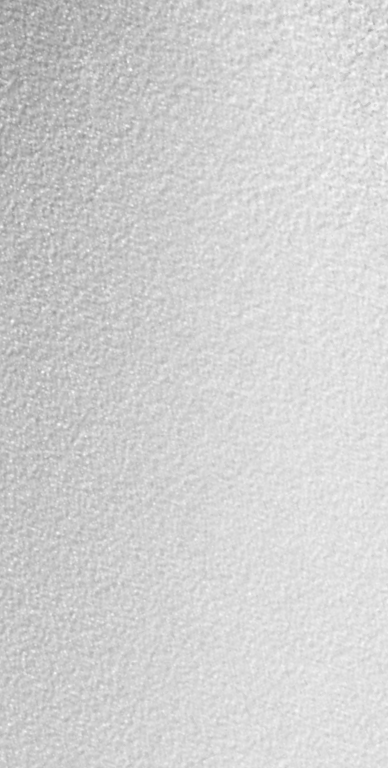
This texture is drawn by a Shadertoy shader. Its source:

```glsl
float hash(vec2 p) {
    vec3 q = fract(p.xyx * 0.1031);
    q += dot(q, q.yzx + 33.33);
    return fract((q.x + q.y) * q.z);
}

float valueNoise(vec2 p) {
    vec2 cell = floor(p);
    vec2 f = fract(p);
    f = f * f * (3.0 - 2.0 * f);
    float low = mix(hash(cell), hash(cell + vec2(1, 0)), f.x);
    float high = mix(hash(cell + vec2(0, 1)), hash(cell + vec2(1, 1)), f.x);
    return mix(low, high, f.y);
}

vec2 rotate(vec2 p, float angle) {
    float c = cos(angle), s = sin(angle);
    return mat2(c, s, -s, c) * p;
}

// Pebbled surface height; turned layers hide the noise lattice
float surfaceHeight(vec2 p, float grains) {
    return 0.55 * valueNoise(rotate(p, 0.6) * grains + 90.0)
         + 0.45 * valueNoise(rotate(p, 1.9) * grains * 1.5 + 170.0);
}

// Slope of the surface towards a light at the upper left
float relief(vec2 p, float grains) {
    vec2 toLight = vec2(-0.4, 0.5) / grains;
    return surfaceHeight(p - toLight, grains) - surfaceHeight(p + toLight, grains);
}

// Scattered bright specks, one candidate per cell
float sparkles(vec2 p, float cells, float chance, float softness) {
    vec2 cell = floor(p * cells);
    vec2 centre = 0.35 + 0.3 * vec2(hash(cell + 5.1), hash(cell + 9.7));
    float radius = mix(0.1, 0.28, hash(cell + 31.4));
    float d = length((fract(p * cells) - centre) * vec2(0.85, 1.1));
    float blur = softness * cells;
    float spot = 1.0 - smoothstep(radius - blur, radius + blur, d);
    return spot * step(1.0 - chance, hash(cell + 71.9));
}

// Faint broken horizontal scratches
float scratches(vec2 p, float aspect, float softness) {
    float sum = 0.0;
    for (int i = 0; i < 8; i++) {
        float id = float(i);
        vec2 centre = vec2(hash(vec2(id, 3.0)) * aspect * 0.5, hash(vec2(id, 8.0)));
        float reach = mix(0.03, 0.12, hash(vec2(id, 14.0)));
        vec2 d = abs(p - centre);
        float line = 1.0 - smoothstep(0.0, 1.5 * softness, d.y);
        float ends = 1.0 - smoothstep(0.2 * reach, reach, d.x);
        sum += line * ends * smoothstep(0.3, 0.8, valueNoise(p * 120.0 + id));
    }
    return min(sum, 1.0);
}

// Broad sheen: dark upper left, pale right side
float sheen(vec2 uv) {
    float leftTone = mix(0.795, 0.695, uv.y) - 0.045 * smoothstep(0.7, 1.0, uv.y);
    float rightTone = 0.877;
    float tone = mix(leftTone, rightTone, smoothstep(-0.08, 0.9, uv.x));
    float corner = smoothstep(0.75, 1.0, uv.x) * smoothstep(0.8, 1.0, uv.y);
    return tone - 0.045 * corner;
}

void mainImage(out vec4 fragColor, in vec2 fragCoord) {
    vec2 uv = fragCoord / iResolution.xy;
    vec2 p = fragCoord / iResolution.y;
    float aspect = iResolution.x / iResolution.y;
    float softness = max(1.0 / iResolution.y, 0.0012);

    float tone = sheen(uv);
    float shade = 1.0 - smoothstep(0.70, 0.88, tone);
    float topRight = smoothstep(0.5, 1.0, uv.x) * smoothstep(0.55, 1.0, uv.y);
    float upper = smoothstep(0.3, 1.0, uv.y);

    // Crisp fine grain, coarser dents near the top, and faint mottling
    float fine = relief(p + 3.0, 230.0);
    float coarse = relief(p + 7.0, 125.0);
    tone += (0.085 + 0.10 * shade + 0.06 * topRight) * fine;
    tone += (0.02 + 0.06 * upper) * coarse;
    tone += 0.014 * (valueNoise(rotate(p, 0.8) * 45.0 + 60.0) - 0.5);

    // Small dark pits
    float pits = smoothstep(0.72, 0.92, valueNoise(rotate(p, 1.1) * 190.0 + 241.0));
    tone -= pits * (0.035 + 0.05 * topRight);

    // Glints, scratches and a rubbed patch
    float glint = sparkles(rotate(p, 0.4) + 2.0, 130.0, 0.28, softness)
                + 0.8 * sparkles(rotate(p, 1.2) + 2.4, 175.0, 0.26, softness);
    tone += glint * mix(0.035, 0.125, shade);
    tone += 0.04 * scratches(p, aspect, softness);
    vec2 rubbed = (p - vec2(0.115, 0.902)) / vec2(0.012, 0.032);
    tone += 0.05 * exp(-dot(rubbed, rubbed));

    fragColor = vec4(vec3(clamp(tone, 0.0, 0.97)), 1.0);
}
```
